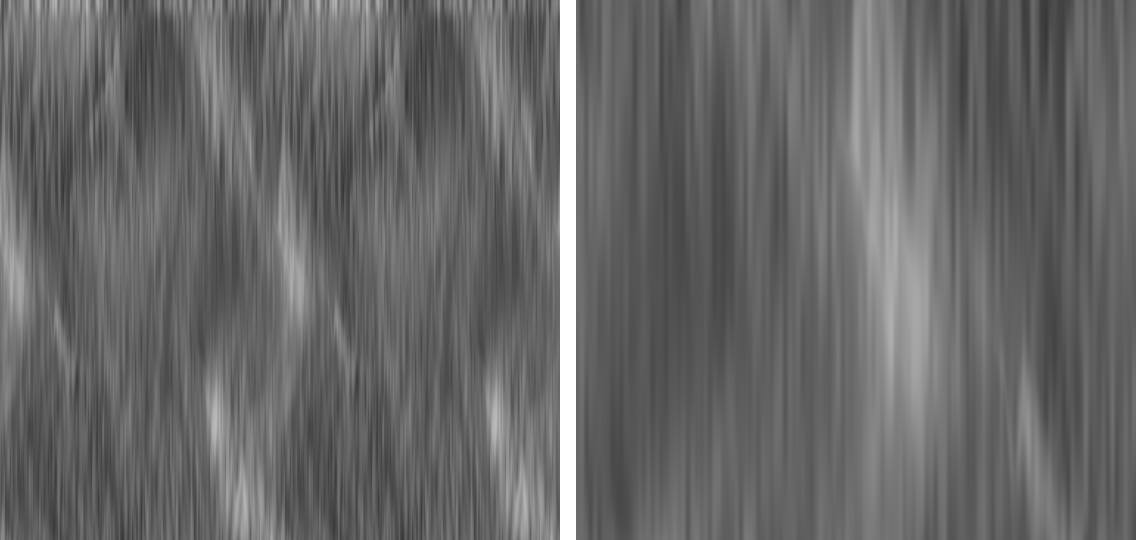
Left, the full canvas; right, a detail of the centre.
A Shadertoy shader for this texture:

```glsl
// Draws grey brushed fur: fine vertical fibres over soft, wavy light and dark locks.

const float REPEATS = 2.0;      // identical tiles across the canvas
const float BASE_GREY = 0.383;
const int WISP_COUNT = 10;

float hash(vec2 p) {
    vec3 q = fract(vec3(p.xyx) * 0.1031);
    q += dot(q, q.yzx + 33.33);
    return fract((q.x + q.y) * q.z);
}

// Smooth random values along one column, shifted so that rows never line up.
float columnNoise(float column, float y, float seed) {
    y += 19.0 * hash(vec2(column, seed + 7.0));
    float row = floor(y);
    float blend = smoothstep(0.0, 1.0, y - row);
    float key = column + seed * 37.0;
    return mix(hash(vec2(key, row + 50.0)), hash(vec2(key, row + 51.0)), blend);
}

// Stretched noise that repeats over one unit of x.
float strandNoise(vec2 p, vec2 cells, float seed) {
    p *= cells;
    float column = floor(p.x);
    float blend = smoothstep(0.0, 1.0, p.x - column);
    float left = columnNoise(mod(column, cells.x), p.y, seed);
    float right = columnNoise(mod(column + 1.0, cells.x), p.y, seed);
    return mix(left, right, blend);
}

// A curved lock of hair, narrow at the top, with one crisp and one soft side.
float wisp(vec2 p, vec2 center, vec2 size, float slant, float bend) {
    vec2 d = p - center;
    d.x = fract(d.x + 0.5) - 0.5;
    vec2 q = d / size;
    q.x += slant * q.y + bend * q.y * q.y;
    q.x /= mix(1.2, 0.35, smoothstep(-1.0, 1.0, q.y));
    float across = smoothstep(-1.0, -0.45, q.x) * (1.0 - smoothstep(-0.45, 1.2, q.x));
    return across * (1.0 - smoothstep(0.1, 1.0, abs(q.y)));
}

float wisps(vec2 p, float seed) {
    float sum = 0.0;
    for (int i = 0; i < WISP_COUNT; i++) {
        float id = float(i) + seed;
        vec2 place = vec2(hash(vec2(id, 1.0)), (float(i) + hash(vec2(id, 2.0))) / float(WISP_COUNT));
        vec2 size = vec2(mix(0.035, 0.09, hash(vec2(id, 3.0))), mix(0.09, 0.19, hash(vec2(id, 4.0))));
        float slant = mix(-0.9, 1.1, hash(vec2(id, 5.0)));
        float bend = mix(-0.5, 0.5, hash(vec2(id, 6.0)));
        sum += wisp(p, place, size, slant, bend);
    }
    return min(sum, 1.3);
}

// Broad light and dark locks, centred on zero.
float locks(vec2 p) {
    float broad = strandNoise(p, vec2(4.0, 3.0), 1.0);
    float narrow = strandNoise(p, vec2(10.0, 4.5), 2.0);
    return 0.65 * broad + 0.35 * narrow - 0.5;
}

// Fine straight fibres in two widths, centred on zero.
float fibres(vec2 p) {
    float coarse = strandNoise(p, vec2(95.0, 9.0), 3.0) - 0.5;
    float fine = strandNoise(p, vec2(190.0, 13.0), 4.0) - 0.5;
    return 0.11 * coarse + 0.13 * fine;
}

void mainImage(out vec4 fragColor, in vec2 fragCoord) {
    vec2 uv = fragCoord / iResolution.xy;
    vec2 tile = vec2(uv.x * REPEATS, uv.y);

    // Sway the locks sideways and fray their ends fibre by fibre.
    vec2 flow = tile;
    flow.x += 0.16 * (strandNoise(tile, vec2(3.0, 3.5), 5.0) - 0.5);
    flow.x += 0.035 * sin(6.2832 * (tile.y * 1.5 + tile.x));
    flow.y += 0.07 * (strandNoise(tile, vec2(80.0, 5.0), 6.0) - 0.5);

    float lock = locks(flow);
    float grey = BASE_GREY + 0.37 * lock + 0.6 * lock * lock;
    grey += 0.13 * wisps(flow, 11.0);
    grey += 0.07 * (strandNoise(flow, vec2(36.0, 5.0), 8.0) - 0.5);

    // Fibres vary from silky to coarse.
    float roughness = mix(0.45, 1.5, strandNoise(tile, vec2(5.0, 4.0), 9.0));
    grey += roughness * fibres(tile);

    // Hard, unbroken streaks along the top rim.
    float rim = smoothstep(0.955, 0.995, uv.y);
    float streak = strandNoise(vec2(tile.x, 0.0), vec2(110.0, 1.0), 10.0);
    grey += rim * (0.32 * (streak - 0.5) + 0.04);

    fragColor = vec4(vec3(clamp(grey, 0.2, 0.85)), 1.0);
}
```
